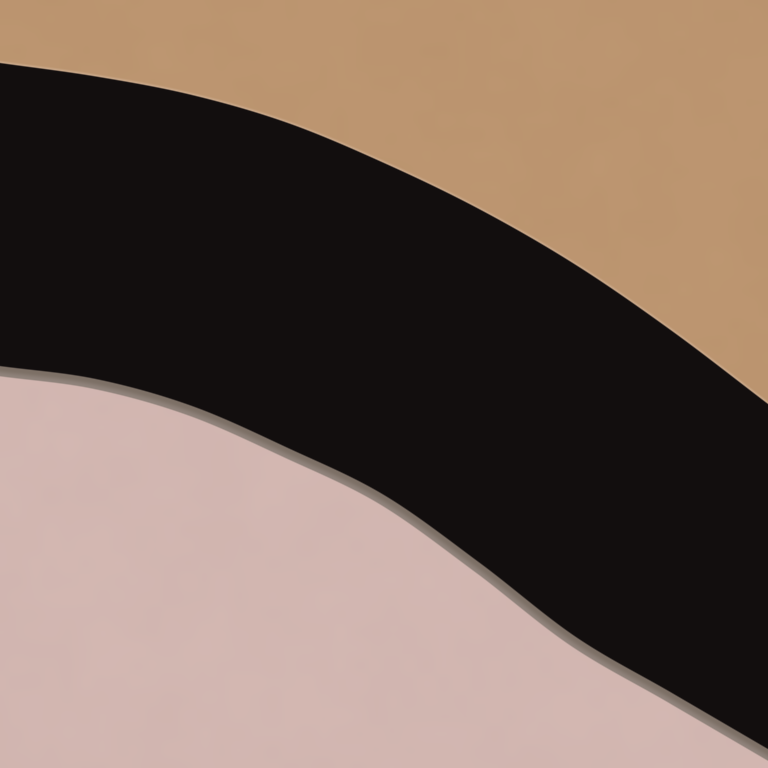
This background is drawn by a Shadertoy shader. Its source:

```glsl
// Three flat fields, tan, black and dusty pink, split by two falling curves.
// Each curve is a smooth spline over evenly spaced heights; its slope turns
// vertical offsets into distances for the grey band and the pale rim.

#define TAN vec3(0.735, 0.583, 0.437)
#define TAN_RIM vec3(0.800, 0.670, 0.550)
#define BLACK vec3(0.070, 0.053, 0.055)
#define PINK vec3(0.823, 0.714, 0.692)
#define GREY_DARK vec3(0.490, 0.440, 0.400)
#define GREY_LIGHT vec3(0.560, 0.510, 0.480)
#define BAND_WIDTH 0.0132
#define RIM_WIDTH 0.0022
#define SOFTNESS 0.0013
#define MOTTLE 0.012

const int SPANS = 8;
const float UPPER[9] = float[9](0.918, 0.9004, 0.8763, 0.8398, 0.7878,
                                0.7272, 0.6549, 0.569, 0.474);
const float LOWER[9] = float[9](0.5234, 0.5065, 0.4714, 0.4167, 0.3555,
                                0.2669, 0.1706, 0.0977, 0.0247);

// Catmull-Rom spline; the ends continue in a straight line.
// Returns the height and the slope at x.
vec2 spline(float heights[9], float x) {
    float s = clamp(x, 0.0, 1.0) * float(SPANS);
    int i = min(int(s), SPANS - 1);
    float t = s - float(i);
    float b = heights[i];
    float c = heights[i + 1];
    float a = i > 0 ? heights[max(i - 1, 0)] : 2.0 * b - c;
    float d = i < SPANS - 1 ? heights[min(i + 2, SPANS)] : 2.0 * c - b;

    float k1 = 0.5 * (c - a);
    float k2 = a - 2.5 * b + 2.0 * c - 0.5 * d;
    float k3 = 0.5 * (d - a) + 1.5 * (b - c);
    float height = b + t * (k1 + t * (k2 + t * k3));
    float slope = (k1 + t * (2.0 * k2 + 3.0 * t * k3)) * float(SPANS);
    return vec2(height, slope);
}

// Signed distance to a curve, positive above it.
float curveDistance(float heights[9], vec2 p) {
    vec2 curve = spline(heights, p.x);
    return (p.y - curve.x) / sqrt(1.0 + curve.y * curve.y);
}

float hash(vec2 p) {
    return fract(sin(dot(p, vec2(127.1, 311.7))) * 43758.5453);
}

float valueNoise(vec2 p) {
    vec2 cell = floor(p);
    vec2 f = fract(p);
    f = f * f * (3.0 - 2.0 * f);
    float low = mix(hash(cell), hash(cell + vec2(1.0, 0.0)), f.x);
    float high = mix(hash(cell + vec2(0.0, 1.0)), hash(cell + 1.0), f.x);
    return mix(low, high, f.y);
}

void mainImage(out vec4 fragColor, in vec2 fragCoord) {
    vec2 p = fragCoord / iResolution.xy;
    float soft = max(SOFTNESS, 0.75 / min(iResolution.x, iResolution.y));
    float upper = curveDistance(UPPER, p);
    float lower = curveDistance(LOWER, p);

    // Faint mottling of the two coloured fields
    float grain = valueNoise(p * 14.0) * 0.6 + valueNoise(p * 45.0) * 0.4;
    float shade = (grain - 0.5) * MOTTLE;

    // Tan field, paler along its edge
    vec3 tanField = mix(TAN_RIM, TAN + shade,
                        smoothstep(0.0, 2.0 * RIM_WIDTH, upper));

    // Grey band, lighter towards the pink
    vec3 band = mix(GREY_DARK, GREY_LIGHT,
                    smoothstep(0.25, 0.9, -lower / BAND_WIDTH));

    // Stack the fields from the bottom up
    vec3 color = PINK + shade;
    color = mix(color, band, smoothstep(-soft, soft, lower + BAND_WIDTH));
    color = mix(color, BLACK, smoothstep(-soft, soft, lower));
    color = mix(color, tanField, smoothstep(-soft, soft, upper));
    fragColor = vec4(color, 1.0);
}
```
